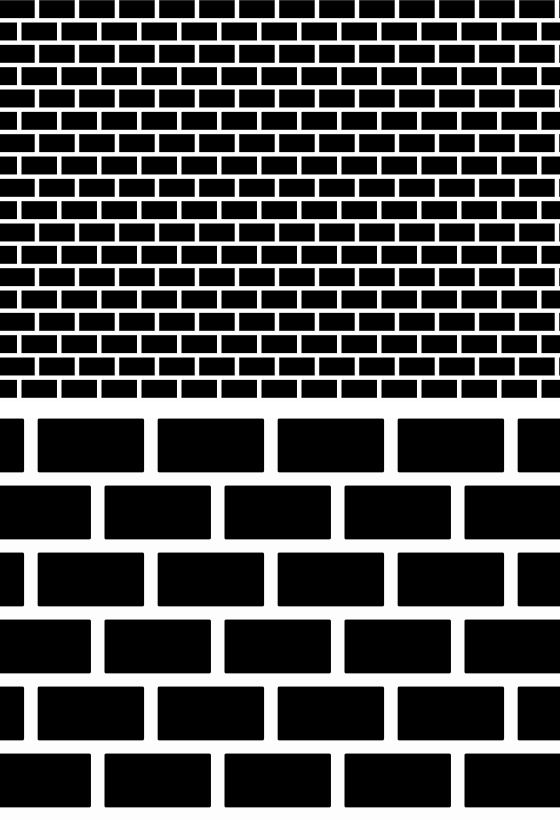
Top, the full canvas; bottom, a detail of the centre.
Write a Shadertoy shader that draws this pattern.

```glsl
// Running-bond wall of black bricks with white mortar, seamless on all sides.

const vec2  BRICK_COUNT   = vec2(14.0, 18.0);  // bricks across, courses down
const vec2  BRICK_FILL    = vec2(0.887, 0.803); // brick share of its cell
const float COURSE_PHASE  = 0.09;   // lift of the courses, in cells
const float JOINT_PHASE   = 0.481;  // upright joint of the even courses, in cells
const float BOND_SHIFT    = 0.443;  // extra joint shift of the odd courses
const float CORNER_RADIUS = 0.0014; // in canvas heights
const vec3  BRICK_COLOR   = vec3(0.0);
const vec3  MORTAR_COLOR  = vec3(0.993);

float roundedBox(vec2 p, vec2 halfSize, float radius) {
    vec2 d = abs(p) - halfSize + radius;
    return length(max(d, 0.0)) + min(max(d.x, d.y), 0.0) - radius;
}

// Signed distance to the nearest brick, in canvas heights.
float brickDistance(vec2 uv, float aspect) {
    vec2 cell = uv * BRICK_COUNT;
    cell.y -= COURSE_PHASE;
    float isOddCourse = mod(floor(cell.y), 2.0);
    cell.x -= JOINT_PHASE + BOND_SHIFT * isOddCourse;

    vec2 cellSize = vec2(aspect, 1.0) / BRICK_COUNT;
    vec2 local = (fract(cell) - 0.5) * cellSize;
    return roundedBox(local, 0.5 * BRICK_FILL * cellSize, CORNER_RADIUS);
}

void mainImage(out vec4 fragColor, in vec2 fragCoord) {
    vec2 uv = fragCoord / iResolution.xy;
    float pixel = 1.0 / iResolution.y;

    // One-pixel edge coverage
    float dist = brickDistance(uv, iResolution.x / iResolution.y);
    float mortar = clamp(dist / pixel + 0.5, 0.0, 1.0);

    fragColor = vec4(mix(BRICK_COLOR, MORTAR_COLOR, mortar), 1.0);
}
```
